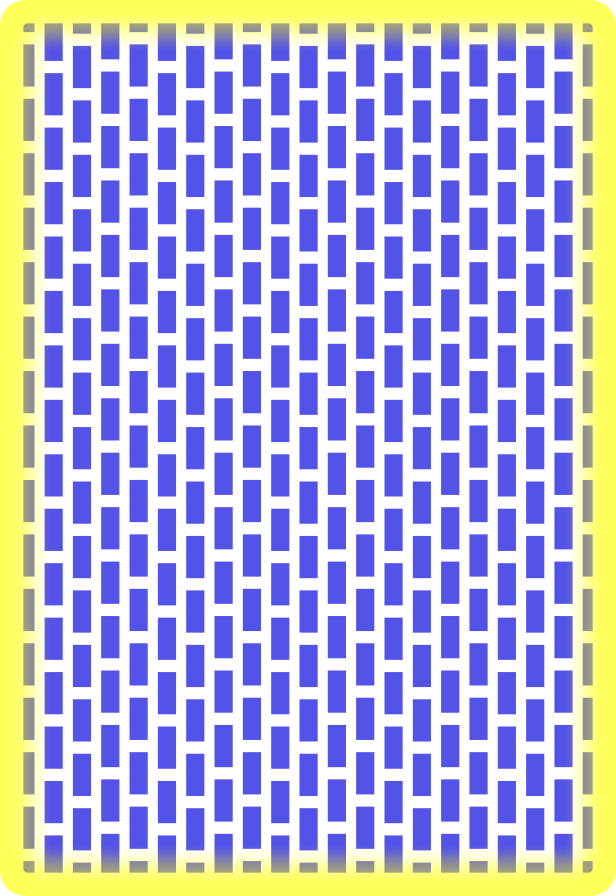
Reproduce this pattern procedurally as a WebGL 2 fragment shader.

```glsl
#version 300 es
precision highp float;
// Playing-card back: staggered columns of blue bars on white inside a glowing yellow border.

uniform vec2 u_resolution;
out vec4 fragColor;

// Lengths are in card units; the card fills the canvas.
const vec2 CARD = vec2(528.0, 768.0);
const float CARD_RADIUS = 22.0;
const float MARGIN = 20.0;            // border kept free of bars
const float PANEL_RADIUS = 3.5;
const vec2 PITCH = vec2(24.28, 46.67);
const vec2 BAR_SIZE = vec2(15.6, 36.2);
const vec2 FIRST_BAR = vec2(21.7, 11.85);
const float PAIR_DROP = 1.35;         // small drop of every second pair of columns
const float GLOW_RADIUS = 45.0;
const vec2 GLOW_RANGE = vec2(8.0, 46.0);
const vec2 FADE_RANGE = vec2(18.0, 46.0);

const vec3 WHITE = vec3(1.0);
const vec3 YELLOW = vec3(1.0, 1.0, 0.36);
const vec3 BLUE = vec3(0.325, 0.325, 0.91);
const vec3 FADED_BLUE = vec3(0.63, 0.63, 0.49);

float roundedBox(vec2 p, vec2 halfSize, float radius) {
    vec2 q = abs(p) - halfSize + radius;
    return length(max(q, 0.0)) + min(max(q.x, q.y), 0.0) - radius;
}

// Antialiased coverage of a shape from its signed distance.
float coverage(float dist, float pixel) {
    return clamp(0.5 - dist / pixel, 0.0, 1.0);
}

// Coverage of the bars, with alternate columns shifted by half a pitch.
float bars(vec2 p, float pixel) {
    vec2 q = p - FIRST_BAR;
    float column = floor(q.x / PITCH.x + 0.5);
    float halfShift = mod(column, 2.0) * 0.5 * PITCH.y;
    float drop = PAIR_DROP * step(mod(column + 3.0, 4.0), 1.5);
    q.x -= column * PITCH.x;
    q.y += drop - halfShift;
    q.y -= PITCH.y * floor(q.y / PITCH.y + 0.5);
    vec2 edge = abs(q) - 0.5 * BAR_SIZE;
    return coverage(edge.x, pixel) * coverage(edge.y, pixel);
}

void main() {
    vec2 p = gl_FragCoord.xy / u_resolution * CARD;
    vec2 centered = p - 0.5 * CARD;
    float pixel = CARD.y / u_resolution.y;

    // Paper with the border glowing inward
    float inset = -roundedBox(centered, 0.5 * CARD, GLOW_RADIUS);
    float glow = 1.0 - smoothstep(GLOW_RANGE.x, GLOW_RANGE.y, inset);
    vec3 color = mix(WHITE, YELLOW, glow);

    // Bars, dulled by the glow and clipped to the panel
    float fade = 1.0 - smoothstep(FADE_RANGE.x, FADE_RANGE.y, inset);
    vec3 ink = mix(BLUE, FADED_BLUE, fade);
    float panel = coverage(roundedBox(centered, 0.5 * CARD - MARGIN, PANEL_RADIUS), pixel);
    color = mix(color, ink, bars(p, pixel) * panel);

    // Rounded card corners on white
    float card = coverage(roundedBox(centered, 0.5 * CARD, CARD_RADIUS), pixel);
    fragColor = vec4(mix(WHITE, color, card), 1.0);
}
```
